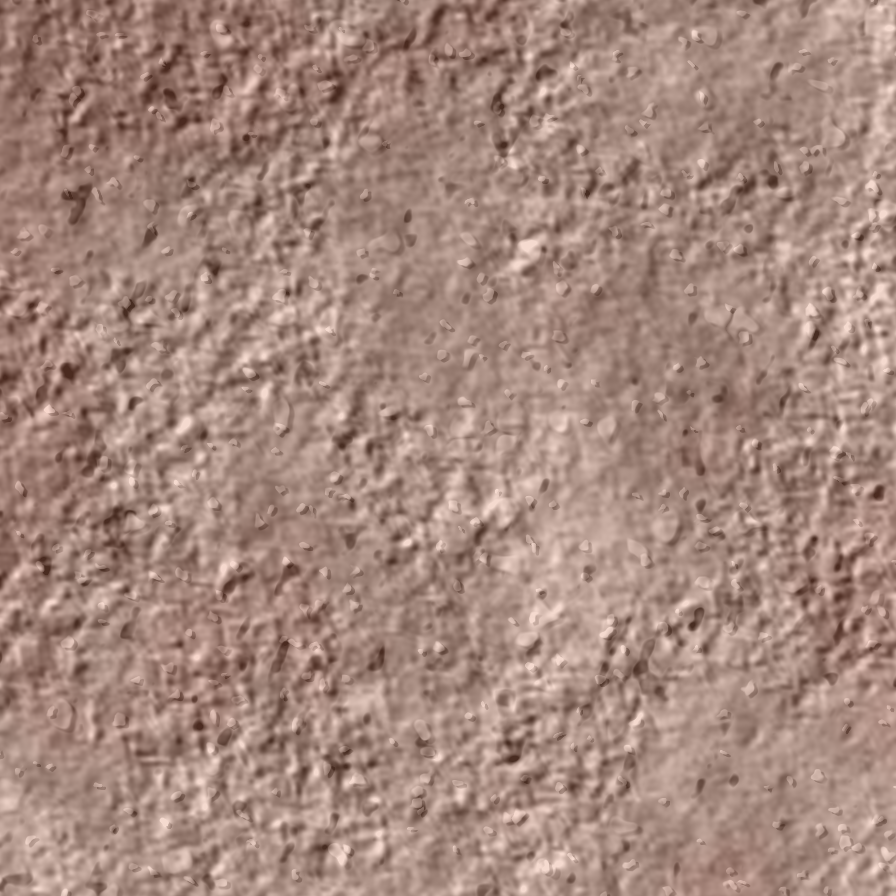
Write a three.js fragment shader that draws this texture.

```glsl
// Dry, dusty brown-pink soil with crumbly relief, pale pebbles and dark pits.
varying vec2 vUv;

float hash(vec2 p) {
  vec3 q = fract(p.xyx * 0.1031);
  q += dot(q, q.yzx + 33.33);
  return fract((q.x + q.y) * q.z);
}

float noise(vec2 p) {
  vec2 cell = floor(p), f = fract(p);
  f = f * f * (3.0 - 2.0 * f);
  return mix(mix(hash(cell), hash(cell + vec2(1.0, 0.0)), f.x),
             mix(hash(cell + vec2(0.0, 1.0)), hash(cell + 1.0), f.x), f.y);
}

// Each octave is turned to hide the lattice.
float fbm(vec2 p) {
  float sum = 0.0, amp = 0.53;
  for (int i = 0; i < 4; i++) {
    sum += amp * noise(p);
    p = mat2(1.6, 1.2, -1.2, 1.6) * p + 17.3;
    amp *= 0.5;
  }
  return sum;
}

// Crumb height: lumps broken up by finer grit.
float soilHeight(vec2 p) {
  p += 0.006 * vec2(noise(p * 50.0), noise(p * 50.0 + 31.0));
  vec2 turned = mat2(0.8, 0.6, -0.6, 0.8) * p;
  return 0.46 * noise(p * vec2(46.0, 38.0) + 5.0)
       + 0.34 * noise(turned * 83.0 + 40.0)
       + 0.20 * noise(p * 150.0 + 90.0);
}

// Scattered irregular stones: x is coverage, y is light-to-shade across the face.
vec2 pebbles(vec2 p, float density, float seed) {
  vec2 cell = floor(p), result = vec2(0.0);
  vec2 wobble = vec2(noise(p * 2.7 + seed), noise(p * 2.7 + seed + 50.0)) - 0.5;
  for (int y = -1; y <= 1; y++) {
    for (int x = -1; x <= 1; x++) {
      vec2 id = cell + vec2(x, y) + seed;
      vec2 jitter = vec2(hash(id + 3.1), hash(id + 7.7));
      vec2 d = p - cell - vec2(x, y) - jitter + wobble * 0.4;
      float angle = 6.28 * hash(id + 11.3);
      vec2 r = mat2(cos(angle), sin(angle), -sin(angle), cos(angle)) * d;
      float radius = mix(0.2, 0.46, hash(id + 19.0));
      float dist = length(r * vec2(1.0, 1.35)) / radius;
      float cover = (1.0 - smoothstep(0.65, 1.1, dist)) * step(hash(id + 23.0), density);
      if (cover > result.x) result = vec2(cover, dot(d, vec2(-0.8, 0.6)) / radius);
    }
  }
  return result;
}

void main() {
  vec2 p = vUv;
  vec2 toLight = vec2(-0.8, 0.6);

  // Broad worn patches, with pale dusty tracks running upward.
  float patches = fbm(p * vec2(4.2, 3.2) + 8.0) - 0.5;
  float trackX = p.x + 0.05 * (noise(p * vec2(3.0, 9.0)) - 0.5);
  float track = exp(-pow((trackX - 0.6) / 0.05, 2.0)) + exp(-pow((trackX - 1.0) / 0.04, 2.0));
  float tone = 0.645 + 0.20 * patches + 0.05 * track - 0.05 * (p.y - 0.5);

  // Blotches of dust at the middle scale.
  tone += 0.20 * (fbm(p * 24.0 + 60.0) - 0.5);

  // Side-lit crumbs, smooth in some areas and rough in others.
  float rough = smoothstep(0.34, 0.66, fbm(p * 6.5 + 21.0) + 0.12 * track);
  float slope = soilHeight(p - toLight * 0.0045) - soilHeight(p + toLight * 0.0045);
  tone += slope * mix(0.34, 0.86, rough);
  tone += 0.08 * (noise(p * 125.0 + 13.0) - 0.5);

  // Large dusty stones and small bright chips.
  vec2 stone = pebbles(p * 21.0, 0.13, 4.0);
  vec2 stoneShadow = pebbles((p + toLight * 0.007) * 21.0, 0.13, 4.0);
  tone -= 0.10 * stoneShadow.x * (1.0 - stone.x);
  tone += stone.x * (0.10 + 0.06 * stone.y);
  vec2 chip = pebbles(p * 56.0, 0.12, 37.0);
  vec2 chipShadow = pebbles((p + toLight * 0.005) * 56.0, 0.12, 37.0);
  tone -= 0.13 * chipShadow.x * (1.0 - chip.x);
  tone += chip.x * (0.11 + 0.07 * chip.y);

  // Dark slanting pits and short cracks between the crumbs.
  vec2 slanted = mat2(0.9, 0.43, -0.43, 0.9) * p;
  float hollow = noise(slanted * vec2(60.0, 34.0) + 70.0) * 0.75 + 0.25 * noise(p * 110.0);
  float pit = smoothstep(0.74, 0.88, hollow + 0.06 * (rough - 0.5));
  tone -= 0.20 * pit * (1.0 - stone.x);

  // Earth colour, a little redder in the worn dark patches.
  tone = clamp(tone, 0.28, 0.96);
  vec3 earth = vec3(tone, tone - 0.106, tone - 0.149);
  earth += vec3(0.012, -0.012, -0.010) * smoothstep(0.02, 0.2, -patches);
  gl_FragColor = vec4(earth, 1.0);
}
```
